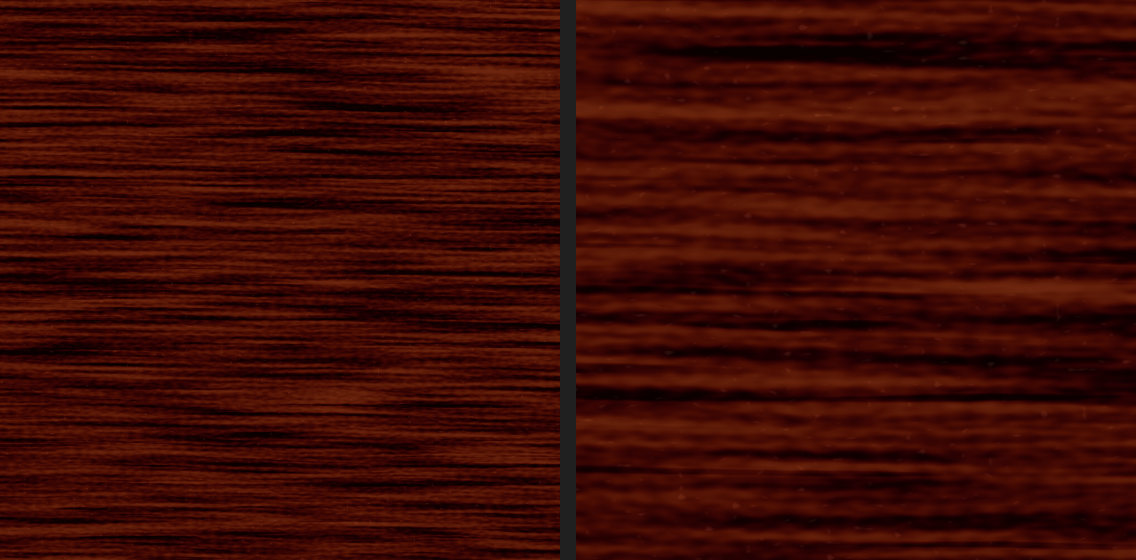
Left: the whole. Right: its middle third, enlarged.
Reproduce this texture procedurally as a Shadertoy shader.

```glsl
const float TAU = 6.2831853;

const vec3 PORE_BLACK = vec3(0.035, 0.0, 0.0);
const vec3 DEEP_WINE  = vec3(0.14, 0.002, 0.008);
const vec3 DARK_RED   = vec3(0.20, 0.012, 0.01);
const vec3 MAHOGANY   = vec3(0.25, 0.03, 0.01);
const vec3 RUSSET     = vec3(0.31, 0.06, 0.013);
const vec3 COPPER     = vec3(0.37, 0.11, 0.03);
const vec3 HIGHLIGHT  = vec3(0.43, 0.15, 0.06);

// Integer hash of a lattice cell, from 0 to 1
float hash(ivec2 cell, int seed) {
    uint h = uint(cell.x) * 1597334677u ^ uint(cell.y) * 3812015801u ^ uint(seed) * 2654435769u;
    h = (h ^ (h >> 16)) * 2146121005u;
    h = (h ^ (h >> 15)) * 2221713035u;
    h ^= h >> 16;
    return float(h >> 8) / 16777216.0;
}

float cornerSlope(ivec2 cell, vec2 offset, int seed) {
    float angle = TAU * hash(cell, seed);
    return dot(vec2(cos(angle), sin(angle)), offset);
}

float gradientNoise(vec2 p, int seed) {
    ivec2 cell = ivec2(floor(p));
    vec2 f = fract(p);
    vec2 w = f * f * f * (f * (f * 6.0 - 15.0) + 10.0);
    float a = cornerSlope(cell, f, seed);
    float b = cornerSlope(cell + ivec2(1, 0), f - vec2(1, 0), seed);
    float c = cornerSlope(cell + ivec2(0, 1), f - vec2(0, 1), seed);
    float d = cornerSlope(cell + ivec2(1, 1), f - vec2(1, 1), seed);
    return mix(mix(a, b, w.x), mix(c, d, w.x), w.y);
}

// Noise stretched along x; a sheared lattice hides its rows
float streaks(vec2 p, vec2 frequency, int seed) {
    vec2 q = p * frequency;
    q.x += 0.37 * q.y;
    return gradientNoise(q + 0.31 * float(seed), seed);
}

// Layered fibres, from broad bands to fine hairs and grain
float fibres(vec2 p) {
    float sum = 0.22 * streaks(p, vec2(1.3, 15.0), 1);
    sum += 0.58 * streaks(p, vec2(2.2, 58.0), 2);
    sum += 0.74 * streaks(p, vec2(3.4, 98.0), 3);
    sum += 0.46 * streaks(p, vec2(8.0, 165.0), 4);
    sum += 0.32 * gradientNoise(p * vec2(75.0, 215.0), 5);
    return sum;
}

// Long dark slits with tapered ends
float pores(vec2 p) {
    float wide = smoothstep(0.26, 0.46, streaks(p, vec2(2.0, 64.0), 6));
    float thin = smoothstep(0.26, 0.46, streaks(p, vec2(4.5, 110.0), 7));
    return max(wide, 0.8 * thin);
}

float ramp(float low, float high, float x) {
    return clamp((x - low) / (high - low), 0.0, 1.0);
}

// Wood colour by brightness rank
vec3 woodColor(float rank) {
    vec3 color = mix(PORE_BLACK, DEEP_WINE, ramp(0.01, 0.16, rank));
    color = mix(color, DARK_RED, ramp(0.16, 0.31, rank));
    color = mix(color, MAHOGANY, ramp(0.31, 0.525, rank));
    color = mix(color, RUSSET, ramp(0.525, 0.745, rank));
    color = mix(color, COPPER, ramp(0.745, 0.93, rank));
    return mix(color, HIGHLIGHT, ramp(0.93, 1.0, rank));
}

void mainImage(out vec4 fragColor, in vec2 fragCoord) {
    vec2 p = fragCoord / iResolution.y;

    // Gentle waviness of the grain
    p.y += 0.005 * gradientNoise(p * vec2(2.5, 7.0), 8);
    p.y += 0.0015 * gradientNoise(p * vec2(11.0, 24.0), 9);

    float tone = 3.4 * fibres(p) + 0.17 - 1.4 * pores(p);
    float rank = 1.0 / (1.0 + exp(-1.7 * tone));
    vec3 color = woodColor(rank);

    // Sparse pale dust along the fibres
    float dust = smoothstep(0.36, 0.6, gradientNoise(p * vec2(125.0, 220.0), 10));
    color += 0.08 * dust * vec3(1.0, 0.7, 0.5);

    fragColor = vec4(color, 1.0);
}
```
